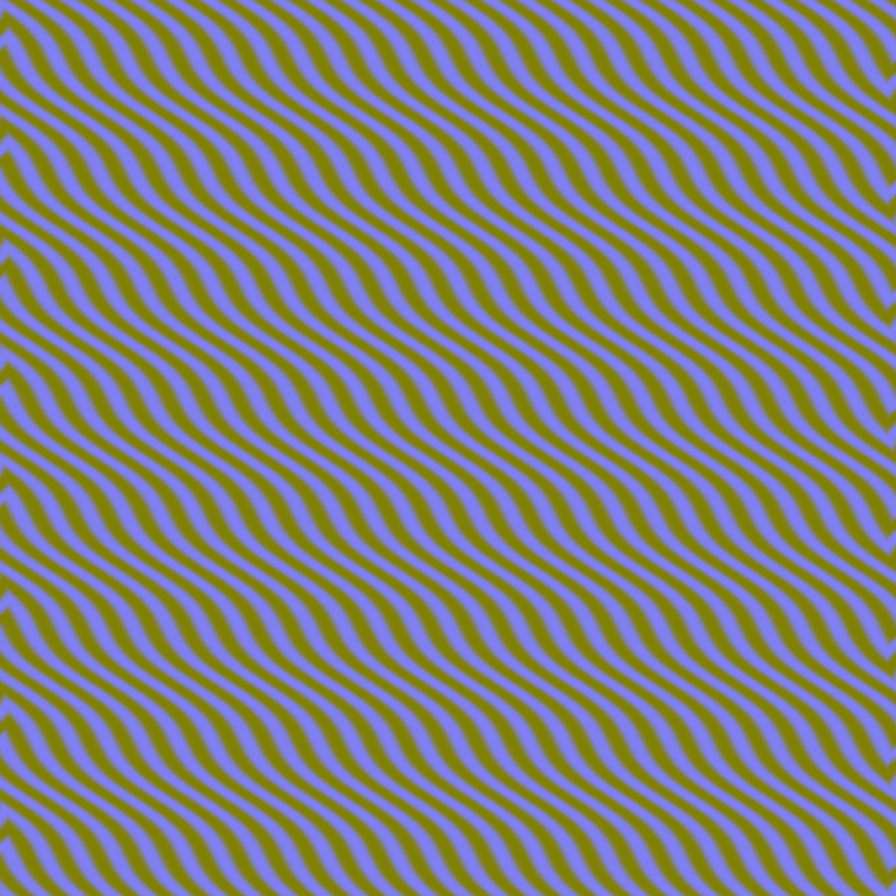
Write a WebGL 2 fragment shader that draws this pattern.

```glsl
#version 300 es
precision highp float;
// Soft diagonal stripes in olive and periwinkle, rippled sideways by a sine wave.

uniform vec2 u_resolution;
out vec4 fragColor;

const float TAU = 6.2831853;
const float STRIPE_COUNT = 25.5;   // stripes along each side
const float STRIPE_PHASE = 0.3;    // shift, in stripes
const float RIPPLE_COUNT = 7.85;   // ripples from top to bottom
const float RIPPLE_WIDTH = 0.0102; // sideways reach of a ripple
const vec3 OLIVE = vec3(0.5, 0.5, 0.02);
const vec3 PERIWINKLE = vec3(0.5, 0.5, 0.95);

// Folds a coordinate back into 0..1 at both borders.
float mirrorFold(float x) {
    return 1.0 - abs(1.0 - abs(x));
}

// Softened wave from 0 to 1 across one stripe.
float stripeWave(float turns) {
    return smoothstep(-1.0, 1.0, sin(TAU * turns));
}

void main() {
    vec2 uv = gl_FragCoord.xy / u_resolution;
    float depth = 1.0 - uv.y; // distance below the top edge

    // Sideways ripple, reflected at the left and right borders
    float ripple = -RIPPLE_WIDTH * sin(TAU * RIPPLE_COUNT * depth);
    float x = mirrorFold(uv.x + ripple);

    // Stripes falling from left to right
    float stripe = stripeWave((x - depth) * STRIPE_COUNT + STRIPE_PHASE);
    fragColor = vec4(mix(OLIVE, PERIWINKLE, stripe), 1.0);
}
```
